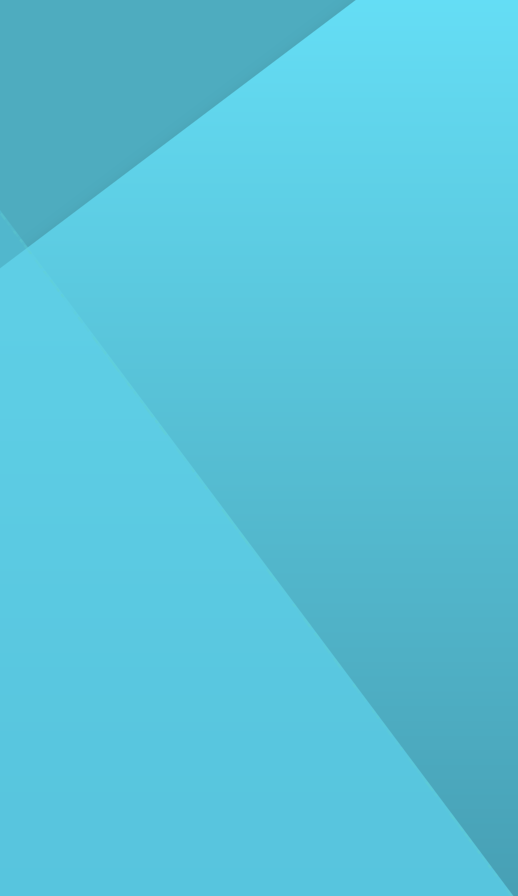
This background is drawn by a Shadertoy shader. Its source:

```glsl
// Overlapping flat cyan panels: a graded sheet, a dark corner and a translucent lower sheet.

// Edge end points, in units of the canvas height
const vec2 CORNER_A = vec2(0.0, 0.7005);
const vec2 CORNER_B = vec2(0.397, 1.0);
const vec2 SHEET_A = vec2(0.0, 0.7656);
const vec2 SHEET_B = vec2(0.573, 0.0);

// Panel colours
const vec3 BACK_TOP = vec3(0.394, 0.868, 0.960);
const vec3 BACK_MID = vec3(0.337, 0.745, 0.828);
const vec3 BACK_LOW = vec3(0.278, 0.626, 0.708);
const vec3 CORNER = vec3(0.305, 0.675, 0.750);
const vec3 SHEET_TOP = vec3(0.368, 0.808, 0.898);
const vec3 SHEET_LOW = vec3(0.343, 0.772, 0.870);
const vec3 OVERLAP = vec3(0.318, 0.718, 0.802);
const vec3 RIM = vec3(0.390, 0.820, 0.790);

// Fine detail
const float RIM_WIDTH = 0.0016;
const float RIM_STRENGTH = 0.45;
const float SPECK_SIZE = 0.004;
const float SHADE_WIDTH = 0.006;
const float SHADE_STRENGTH = 0.035;

// Signed distance to the line a-b, positive on its left
float lineSide(vec2 p, vec2 a, vec2 b) {
    vec2 along = normalize(b - a);
    return dot(p - a, vec2(-along.y, along.x));
}

// Sine-free hash
float hash(float n) {
    n = fract(n * 0.1031);
    n *= n + 33.33;
    return fract(n * (n + n));
}

void mainImage(out vec4 fragColor, in vec2 fragCoord) {
    vec2 p = fragCoord / iResolution.y;
    float soft = 0.75 / iResolution.y;

    float cornerDist = lineSide(p, CORNER_A, CORNER_B);
    float sheetDist = lineSide(p, SHEET_B, SHEET_A);
    float inCorner = smoothstep(-soft, soft, cornerDist);
    float inSheet = smoothstep(-soft, soft, sheetDist);

    // Back panel, darkening downwards
    vec3 back = mix(BACK_MID, BACK_TOP, smoothstep(-0.1, 1.1, p.y * 2.0 - 1.0));
    back = p.y > 0.5
        ? mix(BACK_MID, BACK_TOP, p.y * 2.0 - 1.0)
        : mix(BACK_LOW, BACK_MID, p.y * 2.0);

    // Dark corner with a faint shade along its edge
    float shade = SHADE_STRENGTH * exp(-abs(cornerDist) / SHADE_WIDTH);
    vec3 color = mix(back, CORNER * (1.0 - shade), inCorner);

    // Translucent lower sheet, deeper where it covers the corner
    vec3 sheet = mix(SHEET_LOW, SHEET_TOP, smoothstep(0.0, 0.72, p.y));
    color = mix(color, mix(sheet, OVERLAP, inCorner), inSheet);

    // Speckled bright rim of the sheet
    float along = dot(p - SHEET_A, normalize(SHEET_B - SHEET_A));
    float speck = hash(floor(along / SPECK_SIZE) + 200.0);
    float rim = 1.0 - smoothstep(0.0, RIM_WIDTH + soft, abs(sheetDist - RIM_WIDTH));
    color = mix(color, RIM, rim * speck * RIM_STRENGTH);

    fragColor = vec4(color, 1.0);
}
```
